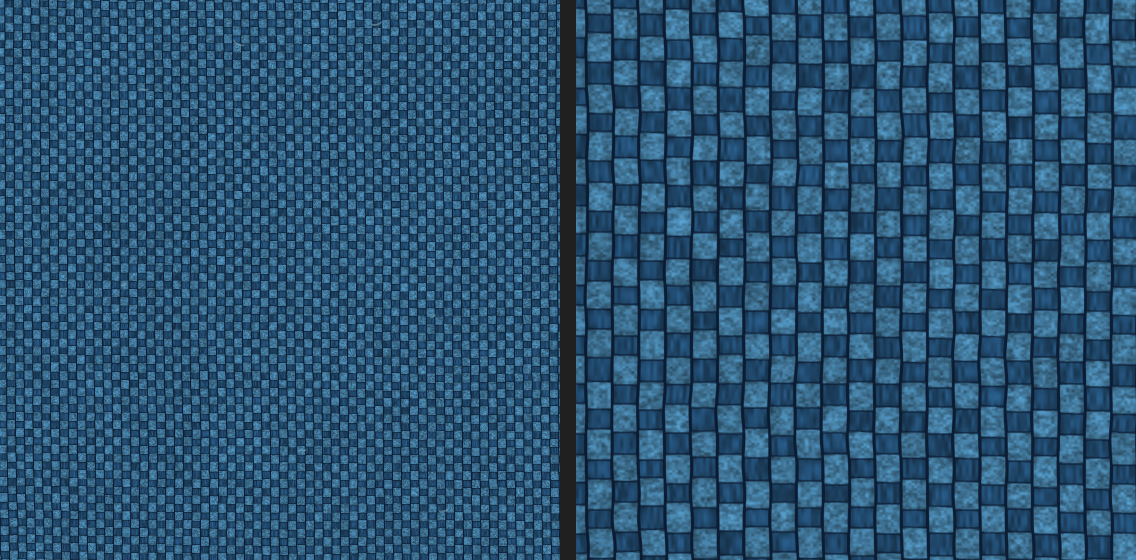
Left, the full canvas; right, a detail of the centre.
Give the GLSL for this texture, as a Shadertoy shader.

```glsl
// Plain woven blue cloth: a fine checkerboard of pale raised threads and dark
// sunken threads, parted by thin upright seams and fainter level ones. Each
// crossing has jittered edges, tone and fibre grain; a little lint finishes it.

const vec2  CELLS        = vec2(64.0, 68.0);   // threads across and down
const vec2  LEAN         = vec2(-0.5, -0.4);   // drift over the canvas, in cells
const vec3  SEAM_COLOR   = vec3(0.045, 0.110, 0.200);
const vec3  DARK_COLOR   = vec3(0.118, 0.268, 0.400);
const vec3  PALE_COLOR   = vec3(0.240, 0.440, 0.570);
const vec3  LINT_COLOR   = vec3(0.480, 0.620, 0.680);
const vec2  SEAM_WIDTH   = vec2(0.050, 0.025); // half widths, in cells
const float LEVEL_SEAM   = 0.35;               // thread light left in level seams
const float PALE_SWELL   = 0.08;               // extra height of pale threads
const float EDGE_JITTER  = 0.16;
const float TONE_JITTER  = 0.12;
const float PALE_GRAIN   = 0.75;
const float DARK_GRAIN   = 0.55;
const float BROAD_SHADE  = 0.05;
const float COLUMN_SHADE = 0.03;
const int   LINT_COUNT   = 7;

float hash(vec2 p) {
    vec3 q = fract(vec3(p.xyx) * 0.1031);
    q += dot(q, q.yzx + 33.33);
    return fract((q.x + q.y) * q.z);
}

float noise(vec2 p) {
    vec2 i = floor(p), f = fract(p);
    f = f * f * (3.0 - 2.0 * f);
    return mix(mix(hash(i), hash(i + vec2(1, 0)), f.x),
               mix(hash(i + vec2(0, 1)), hash(i + vec2(1, 1)), f.x), f.y);
}

// 1 for a pale crossing, 0 for a dark one
float isPale(vec2 cell) {
    return mod(cell.x + cell.y, 2.0);
}

// Height of the lower edge of a crossing
float lowerEdge(vec2 cell) {
    float swell = PALE_SWELL * (1.0 - 2.0 * isPale(cell));
    return cell.y + swell + EDGE_JITTER * (hash(cell + 17.0) - 0.5);
}

vec3 weave(vec2 p, vec2 pixel) {
    // Find the crossing, allowing for its shifted edges
    vec2 cell = floor(p);
    if (p.y < lowerEdge(cell)) cell.y -= 1.0;
    else if (p.y > lowerEdge(cell + vec2(0, 1))) cell.y += 1.0;
    float pale = isPale(cell);
    float low = lowerEdge(cell), high = lowerEdge(cell + vec2(0, 1));

    // Distance to the seams; pale threads bulge over them
    float side = p.x - cell.x - 0.5;
    float bow = 0.12 * side * side;
    vec2 gap = vec2(0.5 - abs(side), min(p.y - low, high - p.y) - bow);
    vec2 width = SEAM_WIDTH * mix(1.2, 0.8, pale);
    vec2 cover = smoothstep(width - pixel * 0.5, width + pixel * 0.5 + 0.02, gap);
    float thread = cover.x * mix(LEVEL_SEAM, 1.0, cover.y);

    // Fibres: fuzzy flecks on pale threads, upright streaks on dark ones
    float fleck = 0.5 * noise(p * vec2(4.5, 5.5)) + 0.5 * noise(p * vec2(9.0, 10.0) + 41.0);
    float streak = noise(p * vec2(8.0, 2.0) + 73.0);
    float grain = mix(DARK_GRAIN * (streak - 0.5), PALE_GRAIN * (fleck - 0.5), pale);

    // Tone of each crossing, rounded toward its edges
    float tone = 1.0 + TONE_JITTER * (hash(cell + 5.0) - 0.5) + grain;
    float across = (p.y - low) / max(high - low, 0.1) - 0.5;
    tone *= 1.06 - 0.45 * side * side - 0.35 * across * across;
    vec3 color = mix(DARK_COLOR, PALE_COLOR, pale) * tone;
    return mix(SEAM_COLOR, color, thread);
}

// Coverage of short, curved stray fibres
float lint(vec2 uv, float pixel) {
    float cover = 0.0;
    for (int i = 0; i < LINT_COUNT; i++) {
        float id = float(i) + 1.0;
        vec2 d = uv - vec2(hash(vec2(id, 3.0)), hash(vec2(id, 8.0)));
        float angle = 1.6 * (hash(vec2(id, 21.0)) - 0.5);
        float c = cos(angle), s = sin(angle);
        d = vec2(c * d.x + s * d.y, c * d.y - s * d.x);
        float reach = mix(0.005, 0.013, hash(vec2(id, 34.0)));
        float off = abs(d.y - 30.0 * d.x * d.x);
        float strand = 1.0 - smoothstep(0.0006, 0.0008 + pixel, off);
        cover = max(cover, strand * (1.0 - smoothstep(reach * 0.7, reach, abs(d.x))));
    }
    return cover;
}

void mainImage(out vec4 fragColor, in vec2 fragCoord) {
    vec2 uv = fragCoord / iResolution.xy;
    vec2 pixel = CELLS / iResolution.xy;

    // Slight lean and waviness of the threads
    vec2 p = uv * CELLS - LEAN * uv.yx;
    p.x += 0.20 * (noise(uv * vec2(3.0, 5.0)) - 0.5) + 0.08 * (noise(p * vec2(0.5, 0.9)) - 0.5);
    p.y += 0.30 * (noise(uv * vec2(4.0, 3.0) + 9.0) - 0.5);

    vec3 color = weave(p, pixel);

    // Broad uneven shading and faint differences between columns
    float shade = noise(uv * vec2(7.0, 5.0) + 60.0) - 0.5;
    float column = hash(vec2(floor(p.x), 90.0)) - 0.5;
    color *= 1.0 + BROAD_SHADE * shade + COLUMN_SHADE * column;

    color = mix(color, LINT_COLOR, 0.6 * lint(uv, 1.0 / iResolution.y));
    fragColor = vec4(clamp(color, 0.0, 1.0), 1.0);
}
```
